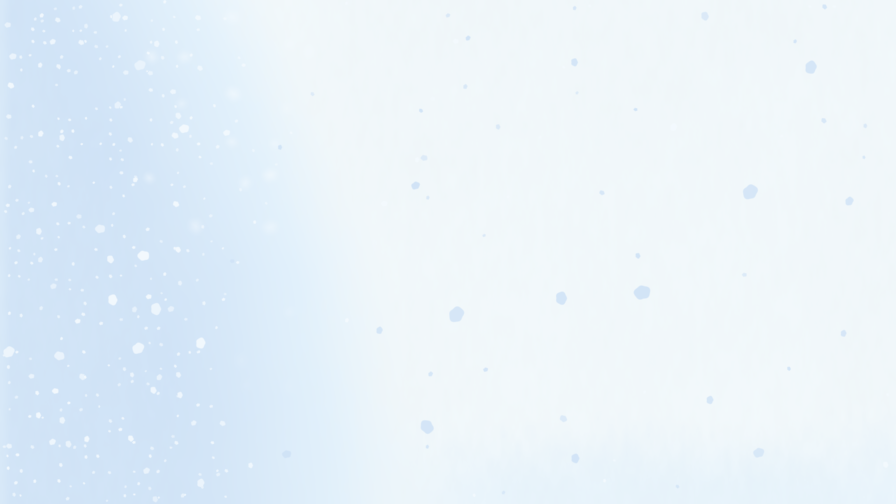
Give the GLSL for this background, as a Shadertoy shader.

```glsl
#define PAPER vec3(0.945, 0.970, 0.981)
#define FRINGE vec3(0.890, 0.946, 0.985)
#define WASH vec3(0.812, 0.887, 0.965)
#define SNOW vec3(0.955, 0.978, 0.995)
#define WASH_WIDTH 0.46
#define WOBBLE 0.07
#define GRAIN 0.010
#define FLAKE_ZONE vec2(-0.2, 0.48)
#define GLOW_ZONE vec2(0.33, 0.66)
#define DROP_ZONE vec2(0.78, 1.80)

float hash(vec2 p) {
    return fract(sin(dot(p, vec2(127.1, 311.7))) * 43758.5453);
}

float noise(vec2 p) {
    vec2 i = floor(p), f = fract(p);
    f = f * f * (3.0 - 2.0 * f);
    return mix(mix(hash(i), hash(i + vec2(1, 0)), f.x),
               mix(hash(i + vec2(0, 1)), hash(i + vec2(1, 1)), f.x), f.y);
}

float fbm(vec2 p) {
    float sum = 0.0, amplitude = 0.5;
    for (int i = 0; i < 5; i++) {
        sum += amplitude * noise(p);
        p = p * 2.03 + 17.3;
        amplitude *= 0.5;
    }
    return sum;
}

// One uneven spot per occupied grid cell, kept to a horizontal zone
float spots(vec2 p, float cell, vec2 radii, float chance, vec2 zone, float blur, float seed) {
    vec2 id = floor(p / cell);
    vec2 jitter = vec2(hash(id + seed), hash(id + seed + 31.7));
    vec2 center = (id + 0.5 + 0.6 * (jitter - 0.5)) * cell;
    float inside = smoothstep(zone.x - 0.08, zone.x + 0.08, center.x)
                 * (1.0 - smoothstep(zone.y - 0.14, zone.y + 0.06, center.x));
    float present = step(hash(id + seed + 57.1), chance * inside);

    vec2 d = p - center;
    float angle = atan(d.y, d.x);
    float phase = 6.2832 * jitter.x;
    float radius = mix(radii.x, radii.y, hash(id + seed + 83.9));
    radius *= 1.0 + 0.10 * sin(2.0 * angle + phase) + 0.05 * sin(5.0 * angle - phase);
    float edge = max(blur, 1.0 / iResolution.y);
    float strength = mix(0.6, 1.0, jitter.y);
    return present * strength * (1.0 - smoothstep(radius - edge, radius + edge, length(d)));
}

void mainImage(out vec4 fragColor, in vec2 fragCoord) {
    vec2 p = fragCoord / iResolution.y;
    float cloud = fbm(p * 4.0) - 0.5;
    float fibre = fbm(p * vec2(70.0, 28.0)) - 0.5;

    // Blue wash with a slanting, pale outer fringe
    float border = 0.82 - 0.10 * p.y - 0.22 * p.y * p.y;
    float depth = (border - p.x + WOBBLE * (cloud + 0.7 * fibre)) / WASH_WIDTH;
    vec3 color = mix(PAPER, FRINGE, smoothstep(-0.12, 0.38, depth));
    color = mix(color, WASH, smoothstep(0.15, 1.05, depth) * (0.92 + 0.35 * cloud));
    color = mix(color, FRINGE, 0.35 * (1.0 - smoothstep(0.0, 0.025, p.x)));

    // Faint tint along the lower right
    float tint = 1.0 - smoothstep(0.0, 0.19, p.y + 0.12 * cloud + 0.06 * fibre);
    color = mix(color, FRINGE, 0.65 * tint * smoothstep(0.7, 1.0, p.x));
    color += GRAIN * (fibre + cloud);

    // Hazy lights, mostly in the upper part
    float haze = spots(p, 0.085, vec2(0.004, 0.010), 0.55, GLOW_ZONE, 0.013, 4.0);
    color = mix(color, SNOW, 0.75 * haze * smoothstep(0.1, 0.7, p.y));

    // White flakes and blue drops, from large to fine
    float flakes = 0.0, drops = 0.0;
    for (int i = 0; i < 3; i++) {
        float layer = float(i);
        float shrink = pow(0.55, layer);
        flakes = max(flakes, spots(p, 0.085 * shrink, vec2(0.006, 0.011) * shrink,
                                   0.34, FLAKE_ZONE, 0.0, 11.0 + layer));
        drops = max(drops, spots(p, 0.24 * shrink, vec2(0.009, 0.016) * shrink,
                                 0.36 - 0.10 * layer, DROP_ZONE, 0.0, 23.0 + layer));
    }
    color = mix(color, SNOW, 0.95 * flakes);
    color = mix(color, WASH, 0.95 * drops);

    fragColor = vec4(clamp(color, 0.0, 1.0), 1.0);
}
```
